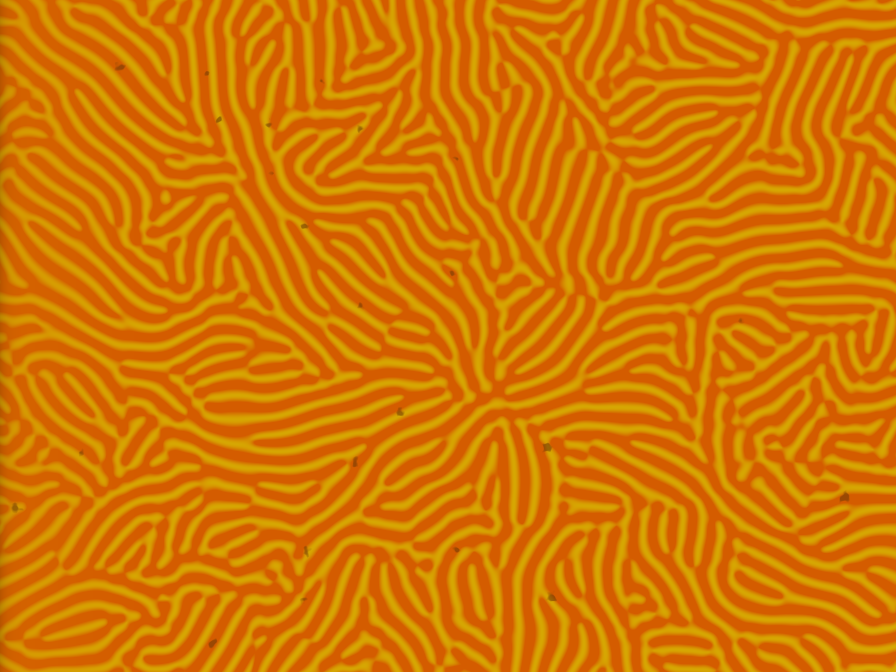
Reproduce this pattern procedurally as a Shadertoy shader.

```glsl
// Labyrinth of winding yellow stripes on orange, with a few brown flecks.

const float TAU = 6.2831853;
const float ROWS = 30.5;            // wave cells per canvas height
const float WAVES_PER_CELL = 1.14;  // stripe periods per wave cell
const float BLOCK = 3.0;            // cells per side that start in step
const int SPAN = 8;                 // cells per side of the working window
const int STEPS = 2;                // phase alignment passes

const vec3 ORANGE = vec3(0.83, 0.36, 0.0);
const vec3 YELLOW = vec3(0.84, 0.65, 0.01);
const vec3 BROWN = vec3(0.45, 0.23, 0.02);

vec4 hash4(vec2 p) {
    vec4 q = fract(p.xyxy * vec4(0.1031, 0.1030, 0.0973, 0.1099));
    q += dot(q, q.wzxy + 33.33);
    return fract((q.xxyz + q.yzzw) * q.zywx);
}

// Two independent gradient noises sharing one lattice.
vec2 cornerPair(vec2 cell, vec2 d) {
    vec4 g = hash4(cell) * 2.0 - 1.0;
    return vec2(dot(g.xy, d), dot(g.zw, d));
}

vec2 gradientPair(vec2 p) {
    vec2 i = floor(p), f = p - i, e = vec2(1.0, 0.0);
    vec2 w = f * f * f * (f * (f * 6.0 - 15.0) + 10.0);
    return mix(mix(cornerPair(i, f), cornerPair(i + e, f - e), w.x),
               mix(cornerPair(i + e.yx, f - e.yx), cornerPair(i + 1.0, f - 1.0), w.x), w.y);
}

// Wave direction; the half angle lets stripes form hairpins and forks.
vec2 stripeNormal(vec2 p, vec2 centre) {
    vec2 d = p - centre;
    vec2 radial = vec2(d.x * d.x - d.y * d.y, 2.0 * d.x * d.y) / (dot(d, d) + 0.1);
    vec2 q = 0.8 * gradientPair(p / 7.3) + gradientPair(p / 2.9 + 17.3) - 0.16 * radial;
    float angle = 0.5 * atan(q.y, q.x);
    return vec2(cos(angle), sin(angle));
}

vec2 turn(vec2 wave, float a) {
    float c = cos(a), s = sin(a);
    return vec2(wave.x * c - wave.y * s, wave.x * s + wave.y * c);
}

// Starting wave: in step within a block, crest or trough at its middle.
vec4 startWave(vec2 cell, vec2 centre) {
    vec2 block = floor(cell / BLOCK);
    vec2 dir = stripeNormal(cell, centre);
    vec2 crest = vec2(hash4(block + 71.0).x < 0.5 ? -1.0 : 1.0, 0.0);
    vec2 fromMiddle = cell - block * BLOCK - 1.0;
    return vec4(dir, turn(crest, TAU * WAVES_PER_CELL * dot(dir, fromMiddle)));
}

// Phase that a neighbour predicts at this cell; xy = direction, zw = phase.
vec2 predictedWave(vec4 own, vec4 other, vec2 offset) {
    float along = dot(own.xy, other.xy);
    float side = along < 0.0 ? -1.0 : 1.0;
    vec2 dir = normalize(own.xy + side * other.xy);
    vec2 wave = vec2(other.z, side * other.w);
    return abs(along) * turn(wave, TAU * WAVES_PER_CELL * dot(dir, offset));
}

// Stripe profile from -1 to 1 with even width along each stripe.
float labyrinth(vec2 p, vec2 centre) {
    vec4 cells[SPAN * SPAN];
    vec2 home = floor(p);
    for (int i = 0; i < SPAN * SPAN; i++) {
        vec2 c = home + vec2(i % SPAN, i / SPAN) - float(STEPS + 1);
        cells[i] = startWave(c, centre);
    }
    // Align phases; the window shrinks by one ring per pass.
    for (int pass = 1; pass <= STEPS; pass++) {
        int size = SPAN - 2 * pass;
        for (int y = 0; y < size; y++)
        for (int x = 0; x < size; x++) {
            vec4 own = cells[(y + 1) * SPAN + x + 1];
            vec2 sum = vec2(1e-5);
            for (int j = 0; j < 3; j++)
            for (int i = 0; i < 3; i++) {
                vec2 offset = 1.0 - vec2(i, j);
                float weight = 1.0 / (1.0 + 0.6 * dot(offset, offset));
                sum += weight * predictedWave(own, cells[(y + j) * SPAN + x + i], offset);
            }
            cells[y * SPAN + x] = vec4(own.xy, normalize(sum));
        }
    }
    // Blend the nearest waves and divide by the local amplitude.
    float height = 0.0;
    vec2 slope = vec2(0.0);
    for (int y = 0; y < 4; y++)
    for (int x = 0; x < 4; x++) {
        vec4 cell = cells[y * SPAN + x];
        vec2 d = p - home - vec2(x, y) + 1.0;
        float weight = max(exp(-1.2 * dot(d, d)) - 0.008, 0.0);
        vec2 wave = weight * turn(cell.zw, TAU * WAVES_PER_CELL * dot(cell.xy, d));
        height += wave.x;
        slope += wave.y * cell.xy;
    }
    return height / sqrt(height * height + dot(slope, slope) + 0.12);
}

// Ragged flecks, denser toward the left.
float flecks(vec2 uv, float density) {
    vec2 p = uv * density, cell = floor(p);
    vec4 h = hash4(cell + 5.0);
    float chance = 0.03 + 0.15 * (1.0 - smoothstep(0.4, 1.0, uv.x));
    float radius = mix(0.03, 0.1, h.w * h.w);
    float d = length(p - cell - mix(vec2(0.3), vec2(0.7), h.xy)) + 0.12 * gradientPair(p * 9.0).x;
    return step(h.z, chance) * (1.0 - smoothstep(radius - 0.04, radius + 0.03, d));
}

void mainImage(out vec4 fragColor, in vec2 fragCoord) {
    vec2 uv = fragCoord / iResolution.y;
    float profile = labyrinth(uv * ROWS, vec2(0.73, 0.40) * ROWS);
    float stripe = clamp((profile + 0.35) / 1.32, 0.0, 1.0);
    // Softer contrast and a thin dark rim on the left.
    stripe = mix(stripe, 0.35, 0.25 * (1.0 - smoothstep(0.0, 0.25, uv.x)));
    vec3 color = mix(ORANGE, YELLOW, stripe) * (1.0 - 0.15 * exp(-110.0 * uv.x));
    fragColor = vec4(mix(color, BROWN, 0.6 * flecks(uv, 14.0)), 1.0);
}
```
